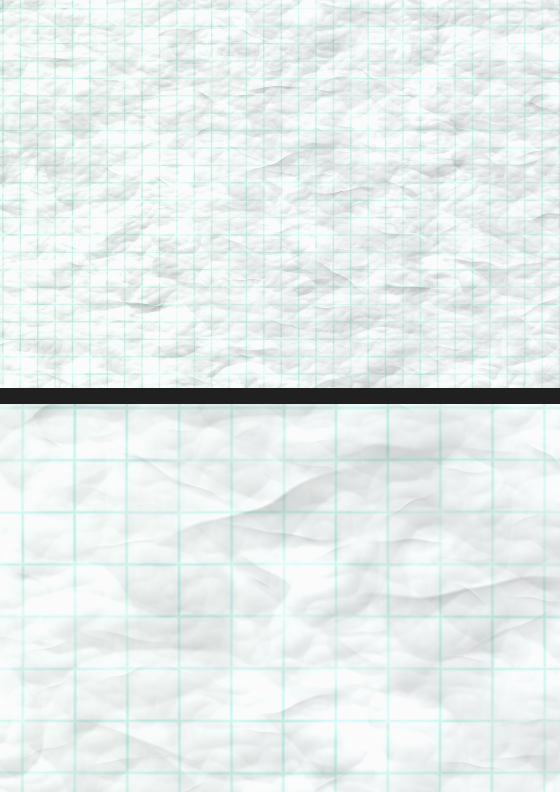
Top: the whole. Bottom: its middle third, enlarged.
A WebGL 2 fragment shader for this texture:

```glsl
#version 300 es
precision highp float;
// Heavily crumpled white graph paper with a thin pale teal square grid.
uniform vec2 u_resolution;
out vec4 outColor;

vec2 hash2(vec2 p) {
  vec3 q = fract(p.xyx * vec3(0.1031, 0.1030, 0.0973));
  q += dot(q, q.yzx + 33.33);
  return fract((q.xx + q.yz) * q.zy);
}

float cornerSlope(vec2 cell, vec2 offset) {
  float a = 6.28318 * hash2(cell).x;
  return dot(vec2(cos(a), sin(a)), offset);
}

float gradientNoise(vec2 p) {
  vec2 i = floor(p), f = p - i;
  vec2 u = f * f * f * (f * (f * 6.0 - 15.0) + 10.0);
  vec2 e = vec2(1.0, 0.0);
  return mix(mix(cornerSlope(i, f), cornerSlope(i + e, f - e), u.x),
             mix(cornerSlope(i + e.yx, f - e.yx), cornerSlope(i + 1.0, f - 1.0), u.x), u.y);
}

// Height of the sheet as creased octaves
float foldHeight(vec2 p) {
  p = p * vec2(8.0, 11.0) + 40.0;
  float height = 0.0, amplitude = 0.6;
  for (int i = 0; i < 4; i++) {
    height += amplitude * abs(gradientNoise(p));
    p = mat2(0.7, 0.71, -0.71, 0.7) * p * 1.8 + 11.0;
    amplitude *= 0.5;
  }
  return height;
}

// Tilted facets with edges that run from soft bends to hard folds
float facetShade(vec2 p, float density, float turn) {
  p = mat2(cos(turn), sin(turn), -sin(turn), cos(turn)) * p;
  p = p * density * vec2(0.8, 1.3) + 30.0;
  p += 0.25 * vec2(gradientNoise(p * 1.3), gradientNoise(p * 1.3 + 50.0));
  vec2 cell = floor(p);
  float hardness = mix(10.0, 70.0, smoothstep(-0.35, 0.35, gradientNoise(p * 0.8 + 9.0)));
  float shade = 0.0, total = 1e-9;
  for (int y = -1; y <= 1; y++)
    for (int x = -1; x <= 1; x++) {
      vec2 id = cell + vec2(x, y);
      vec2 tilt = hash2(id + density + 17.0) * 2.0 - 1.0;
      vec2 d = p - id - hash2(id + density);
      float weight = exp(-hardness * min(dot(d, d), 1.2));
      shade += weight * (tilt.x + dot(d, vec2(tilt.y, 1.1)));
      total += weight;
    }
  return shade / total;
}

// Sharp creases: dark below the edge, a thin highlight above it
float creaseShade(vec2 p, float density) {
  p = p * density * vec2(0.9, 1.1) + 30.0;
  p += 0.1 * vec2(gradientNoise(p * 2.6), gradientNoise(p * 2.6 + 50.0));
  vec2 cell = floor(p);
  float shade = 0.0;
  for (int y = -1; y <= 1; y++)
    for (int x = -1; x <= 1; x++) {
      vec2 id = cell + vec2(x, y);
      vec2 r = hash2(id + density), s = hash2(id + 61.0 + density);
      float angle = mix(-0.7, 0.6, s.x);
      vec2 axis = vec2(cos(angle), sin(angle));
      vec2 d = p - id - r;
      vec2 q = vec2(dot(d, axis), dot(d, vec2(-axis.y, axis.x)));
      float taper = 1.0 - smoothstep(0.0, mix(0.3, 0.75, s.y), abs(q.x));
      float side = smoothstep(-0.015, 0.015, q.y);
      float shadow = exp(min(q.y, 0.0) / mix(0.04, 0.1, r.y)) * (1.0 - side);
      float shine = exp(-max(q.y, 0.0) / 0.06) * side;
      shade += taper * mix(0.15, 1.0, r.x * r.x) * (0.3 * shine - shadow);
    }
  return shade;
}

void main() {
  vec2 p = gl_FragCoord.xy / u_resolution.x;

  // Folds lit from the upper left, facets of three sizes, then the creases
  vec2 toLight = 0.0012 * normalize(vec2(-0.45, 1.0));
  float slope = (foldHeight(p - toLight) - foldHeight(p + toLight)) / 0.0024 / 9.5;
  float relief = slope * (slope < 0.0 ? 0.05 : 0.035)
               + 0.010 * facetShade(p, 7.0, 0.25)
               + 0.030 * facetShade(p, 14.0, -0.4)
               + 0.026 * facetShade(p, 25.0, 0.5);
  relief *= 1.0 + 0.7 * gradientNoise(p * 6.0 + 3.0);
  float creases = 0.17 * creaseShade(p, 9.0) + 0.14 * creaseShade(p, 15.0)
                + 0.08 * creaseShade(p, 27.0);
  float light = 1.015 + relief + creases;

  // Paper turns from a mint white on the left to a cool grey on the right
  vec3 paper = mix(vec3(0.945, 0.967, 0.955), vec3(0.922, 0.932, 0.933),
                   smoothstep(0.0, 0.7, p.x));

  // Ruled grid, 32.2 cells wide, fading where the sheet is rubbed
  vec2 grid = p * 32.2 - vec2(0.17, 0.80);
  grid += 0.02 * vec2(gradientNoise(p * 11.0), gradientNoise(p * 11.0 + 23.0));
  vec2 d = abs(fract(grid + 0.5) - 0.5);
  float pixel = 32.2 / u_resolution.x;
  vec2 core = 1.0 - smoothstep(vec2(0.0), vec2(0.035 + 0.75 * pixel), d);
  vec2 halo = exp(-d * d / 0.012);
  float ink = 0.66 + 0.7 * gradientNoise(p * 17.0 + 5.0);
  float line = max(core.x, core.y * 0.9) * ink + 0.12 * max(halo.x, halo.y);
  vec3 color = mix(paper, vec3(0.745, 0.905, 0.875), clamp(line, 0.0, 1.0));

  // Fine paper grain
  light += 0.012 * gradientNoise(p * 240.0);
  outColor = vec4(clamp(color * light, 0.0, 0.985), 1.0);
}
```
